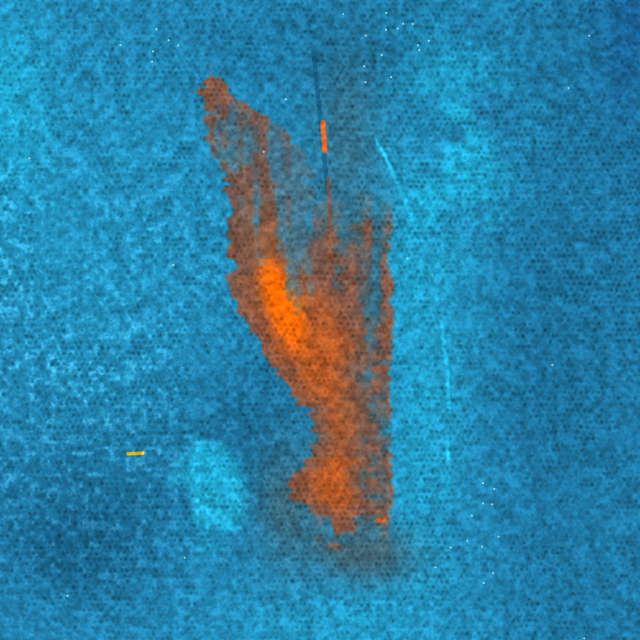
Write a three.js fragment shader that draws this background.

```glsl
// Weathered blue painted canvas with a ragged, rusty orange flame-shaped stroke.
#define THREADS 112.0
#define WEAVE_DEPTH 0.20
#define GRAIN_DEPTH 0.62
#define EDGE_RAG 0.034
#define SPECK_GRID 120.0
#define DEEP_BLUE vec3(0.08, 0.33, 0.48)
#define MID_BLUE vec3(0.14, 0.535, 0.715)
#define CYAN vec3(0.13, 0.69, 0.85)
#define SLATE vec3(0.27, 0.38, 0.42)
#define RUST vec3(0.57, 0.34, 0.25)
#define ORANGE vec3(0.76, 0.36, 0.14)
#define FLAME vec3(1.0, 0.43, 0.03)

varying vec2 vUv;

float hash(vec2 p) {
  return fract(sin(dot(p, vec2(127.1, 311.7))) * 43758.5);
}

float noise(vec2 p) {
  vec2 i = floor(p), f = fract(p);
  f = f * f * (3.0 - 2.0 * f);
  return mix(mix(hash(i), hash(i + vec2(1.0, 0.0)), f.x),
             mix(hash(i + vec2(0.0, 1.0)), hash(i + 1.0), f.x), f.y);
}

float fbm(vec2 p) {
  float sum = 0.0, amp = 0.5;
  for (int i = 0; i < 5; i++) {
    sum += amp * noise(p);
    p = mat2(1.6, 1.2, -1.2, 1.6) * p + 7.3;
    amp *= 0.5;
  }
  return sum;
}

float blob(vec2 p, vec2 center, vec2 radius) {
  vec2 d = (p - center) / radius;
  return exp(-dot(d, d));
}

float fall(float a, float b, float x) { return 1.0 - smoothstep(a, b, x); }

float band(float a, float b, float soft, float x) {
  return smoothstep(a - soft, a + soft, x) * fall(b - soft, b + soft, x);
}

// Short brush mark between two points
float dab(vec2 p, vec2 a, vec2 b, float width) {
  vec2 ab = b - a;
  float t = clamp(dot(p - a, ab) / dot(ab, ab), 0.0, 1.0);
  return fall(width * 0.4, width, length(p - a - ab * t));
}

// Blue ground, its pale washes and its shadows
vec3 ground(vec2 p, float cloud, float grain) {
  float streak = noise(p * vec2(55.0, 5.0));
  vec3 c = mix(MID_BLUE, DEEP_BLUE, 0.30 * smoothstep(0.68, 0.9, p.x));
  float dark = 0.75 * blob(p, vec2(0.10, 0.17), vec2(0.15, 0.13))
    + 0.60 * blob(p, vec2(0.37, 0.33), vec2(0.10, 0.12))
    + 0.40 * blob(p, vec2(0.54, 0.93), vec2(0.25, 0.10))
    + 0.25 * blob(p, vec2(0.83, 0.45), vec2(0.10, 0.25));
  c = mix(c, DEEP_BLUE, clamp(dark * (0.35 + 1.1 * cloud), 0.0, 0.9));
  c = mix(c, vec3(0.08, 0.30, 0.54), 0.45 * blob(p, vec2(1.0, 0.96), vec2(0.07, 0.15)) * (0.5 + streak));
  float mottled = smoothstep(0.35, 0.6, fbm(p * 24.0));
  float wash = 0.80 * blob(p, vec2(0.0, 0.85), vec2(0.08, 0.17))
    + 0.65 * blob(p, vec2(0.655, 0.43), vec2(0.08, 0.34))
    + 0.75 * blob(p, vec2(0.72, 0.77), vec2(0.085, 0.18)) * mottled
    + 0.50 * blob(p, vec2(0.52, 0.02), vec2(0.18, 0.07))
    + 0.32 * blob(p, vec2(0.16, 0.62), vec2(0.19, 0.26));
  c = mix(c, CYAN, clamp(wash * (0.55 + 0.8 * cloud), 0.0, 0.9));
  float patchEdge = blob(p, vec2(0.327, 0.232), vec2(0.052, 0.078)) + (streak - 0.5) * 0.3 + (mottled - 0.5) * 0.35;
  c = mix(c, CYAN, 0.85 * smoothstep(0.32, 0.75, patchEdge));
  float shade = blob(p, vec2(0.57, 0.135), vec2(0.07, 0.045)) + 0.7 * blob(p, vec2(0.45, 0.21), vec2(0.05, 0.10))
    + 0.6 * blob(p, vec2(0.54, 0.78), vec2(0.055, 0.13));
  c = mix(c, SLATE, clamp(shade * (0.5 + 0.7 * cloud), 0.0, 0.85));
  float frost = fall(0.05, 0.55, p.x) * band(0.12, 0.75, 0.12, p.y);
  return c + vec3(0.16, 0.15, 0.13) * frost * smoothstep(0.5, 0.8, grain) * cloud;
}

void main() {
  vec2 p = vUv;
  float cloud = fbm(p * 9.0), grain = fbm(p * 120.0);
  vec3 color = ground(p, cloud, grain);

  // Ragged outline of the stroke
  float left = 0.318 + 0.04 * fall(0.68, 0.82, p.y) + 0.13 * fall(0.31, 0.56, p.y)
    - 0.04 * blob(p, vec2(p.x, 0.24), vec2(1.0, 0.035)) + 0.025 * fall(0.19, 0.225, p.y);
  float right = 0.335 + 0.15 * fall(0.74, 0.90, p.y) + 0.09 * fall(0.47, 0.64, p.y) - 0.04 * fall(0.14, 0.24, p.y);
  float rag = (noise(p * vec2(28.0, 125.0)) - 0.5) * 0.5 + (fbm(p * 36.0) - 0.48) * 1.2;
  float inside = min(p.x - left, right - p.x) + rag * EDGE_RAG;
  float body = smoothstep(-0.003, 0.005, inside) * band(0.15, 0.895, 0.008, p.y + rag * 0.02);

  // Dry, broken side stroke to the right
  float dry = noise(p * vec2(80.0, 9.0)) * 0.55 + fbm(p * vec2(60.0, 90.0)) * 0.45;
  float side = band(0.485, 0.611, 0.005, p.x + rag * 0.014) * band(0.18, 0.67, 0.06, p.y + rag * 0.06);
  color = mix(color, mix(SLATE, RUST, smoothstep(0.36, 0.72, dry)), side * (0.6 + 0.35 * smoothstep(0.3, 0.6, dry)));

  // Rust above, orange below, with a bright core
  float worn = smoothstep(0.55, 0.82, p.y) * 0.18 + 0.25 * blob(p, vec2(0.47, 0.68), vec2(0.05, 0.12));
  float cover = smoothstep(0.20, 0.40, dry * 0.6 + cloud * 0.4 - worn + 0.06);
  float heat = fall(0.42, 0.72, p.y + (cloud - 0.5) * 0.25) * smoothstep(0.0, 0.06, inside);
  vec3 paint = mix(mix(SLATE, RUST, 0.5 + 0.8 * (cloud - 0.2)), ORANGE, heat * (0.6 + 0.6 * cloud));
  vec2 core = p - vec2(0.440, 0.53);
  core.x += core.y * 0.35;
  paint = mix(paint, FLAME, smoothstep(0.2, 0.8, blob(core, vec2(0.0), vec2(0.033, 0.08)) + (cloud - 0.5) * 0.3));
  color = mix(color, paint, body * mix(0.4, 1.0, cover));

  // Thin scratch, curved cyan line and loose dabs
  color = mix(color, DEEP_BLUE, 0.7 * dab(p, vec2(0.490, 0.92), vec2(0.512, 0.70), 0.005));
  color = mix(color, RUST, 0.7 * dab(p, vec2(0.513, 0.72), vec2(0.517, 0.59), 0.005));
  color = mix(color, ORANGE * 1.15, dab(p, vec2(0.504, 0.808), vec2(0.507, 0.765), 0.006));
  float arc = 0.70 - 0.70 * pow(max(p.y - 0.36, 0.0), 2.1);
  float line = fall(0.001, 0.005, abs(p.x - arc + rag * 0.005)) * band(0.25, 0.80, 0.02, p.y);
  color = mix(color, CYAN * 1.1, line * smoothstep(0.2, 0.6, noise(p * 45.0)));
  color = mix(color, vec3(0.9, 0.76, 0.12), dab(p, vec2(0.20, 0.291), vec2(0.223, 0.292), 0.004));
  color = mix(color, ORANGE * 1.1, dab(p, vec2(0.590, 0.186), vec2(0.600, 0.189), 0.006));

  // Woven threads and gritty pigment
  vec2 weave = p * THREADS + 0.5 * vec2(noise(p * 40.0), noise(p * 40.0 + 9.0));
  weave.x += 0.5 * mod(floor(weave.y), 2.0);
  float pit = fall(0.1, 0.5, length(fract(weave) - 0.5)) * smoothstep(0.35, 0.9, hash(floor(weave)) * 0.6 + cloud * 0.6);
  color *= 1.0 + GRAIN_DEPTH * (grain - 0.46) + 0.14 * (noise(p * 250.0) - 0.5) - WEAVE_DEPTH * pit;

  // Scattered pale specks
  vec2 cell = floor(p * SPECK_GRID);
  vec2 spot = 0.3 + 0.4 * vec2(hash(cell + 3.1), hash(cell + 8.7));
  float density = 0.002 + 0.16 * blob(p, vec2(0.26, 0.935), vec2(0.03))
    + 0.08 * blob(p, vec2(0.61, 0.93), vec2(0.08, 0.06)) + 0.09 * blob(p, vec2(0.76, 0.16), vec2(0.06));
  float speck = step(1.0 - density, hash(cell)) * fall(0.10, 0.30, length(fract(p * SPECK_GRID) - spot));
  color = mix(color, vec3(0.72, 0.88, 0.88), 0.85 * speck);

  gl_FragColor = vec4(clamp(color, 0.0, 1.0), 1.0);
}
```
